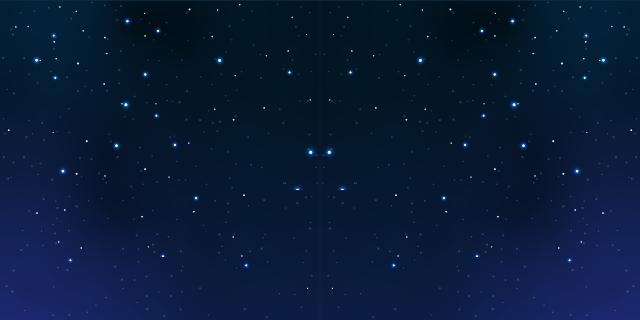
A WebGL 1 fragment shader for this background:

```glsl
precision highp float;

uniform vec2 u_resolution;

const vec3 ZENITH = vec3(0.005, 0.085, 0.135);
const vec3 HORIZON = vec3(0.05, 0.115, 0.275);
const vec3 VIOLET = vec3(0.06, 0.045, 0.17);
const vec3 TEAL = vec3(0.005, 0.045, 0.085);
const vec3 RIM = vec3(0.08, 0.18, 0.25);
const vec3 STAR_WHITE = vec3(0.9, 0.97, 1.0);
const vec3 STAR_GREY = vec3(0.4, 0.5, 0.58);
const vec3 GLOW_HIGH = vec3(0.03, 0.4, 0.75);
const vec3 GLOW_LOW = vec3(0.08, 0.25, 0.8);

float hash(vec2 p) {
  return fract(sin(dot(p, vec2(127.1, 311.7))) * 43758.5);
}

float noise(vec2 p) {
  vec2 cell = floor(p);
  vec2 f = fract(p);
  f = f * f * (3.0 - 2.0 * f);
  float low = mix(hash(cell), hash(cell + vec2(1.0, 0.0)), f.x);
  float high = mix(hash(cell + vec2(0.0, 1.0)), hash(cell + vec2(1.0)), f.x);
  return mix(low, high, f.y);
}

float fbm(vec2 p) {
  float sum = 0.0;
  float amplitude = 0.5;
  for (int i = 0; i < 5; i++) {
    sum += amplitude * noise(p);
    p = p * 2.03 + 7.1;
    amplitude *= 0.5;
  }
  return sum;
}

// Soft elliptical patch, 1 at its centre
float patchMask(vec2 p, vec2 centre, vec2 size) {
  vec2 q = (p - centre) / size;
  return exp(-dot(q, q));
}

float disc(float dist, float radius, float pixel) {
  return clamp((radius - dist) / pixel + 0.5, 0.0, 1.0);
}

// One jittered star per cell: distance, random value, presence
vec3 starCell(vec2 p, float cells, float density, float seed) {
  vec2 id = floor(p * cells);
  vec2 key = id + seed;
  vec2 jitter = vec2(hash(key + 3.7), hash(key + 9.2));
  vec2 position = (id + 0.15 + 0.7 * jitter) / cells;
  float present = step(hash(key), density);
  return vec3(length(p - position), hash(key + 5.3), present);
}

vec3 sky(vec2 p) {
  float depth = 1.0 - p.y;
  float side = 1.0 - smoothstep(0.0, 0.75, p.x);
  vec3 color = mix(ZENITH, HORIZON, depth * depth);
  color += VIOLET * side * (1.0 - smoothstep(0.0, 1.0, p.y));

  // Ragged clouds, light in the corner and dark beside it
  float cloud = fbm(p * vec2(5.0, 4.0));
  vec2 warped = p + 0.16 * (vec2(cloud, fbm(p * 6.0 + 4.0)) - 0.5);
  color += TEAL * patchMask(warped, vec2(0.12, 0.95), vec2(0.32, 0.25));
  float shade = 0.32 * patchMask(warped, vec2(0.36, 0.45), vec2(0.15, 0.24));
  shade += 0.42 * patchMask(warped, vec2(0.49, 0.93), vec2(0.12, 0.13));
  return color * (1.0 - shade) * (0.9 + 0.2 * cloud);
}

vec3 smallStars(vec2 p, float pixel) {
  vec3 light = vec3(0.0);
  for (int i = 0; i < 2; i++) {
    float layer = float(i);
    vec3 star = starCell(p, 15.0 + 5.0 * layer, 0.4, 21.0 + 40.0 * layer);
    float radius = mix(0.0015, 0.004, star.y * star.y);
    light += STAR_GREY * star.z * mix(0.5, 0.25, star.y) * disc(star.x, radius, pixel);
  }
  vec3 star = starCell(p, 14.0, mix(0.02, 0.48, p.y), 83.0);
  float radius = mix(0.0015, 0.003, star.y);
  return light + STAR_WHITE * star.z * disc(star.x, radius, pixel);
}

vec3 glowingStars(vec2 p, float pixel) {
  vec3 star = starCell(p, 7.0, mix(0.1, 0.6, p.y), 47.0);
  float radius = mix(0.0025, 0.0055, star.y * star.y);
  float spread = star.x / (radius * 2.2);
  vec3 halo = mix(GLOW_LOW, GLOW_HIGH, p.y) * exp(-spread * spread);
  return star.z * (halo + STAR_WHITE * disc(star.x, radius, pixel));
}

void main() {
  float pixel = 1.0 / u_resolution.y;
  vec2 p = gl_FragCoord.xy * pixel;

  // Mirror the sky about the vertical centre line
  p.x = 1.0 - abs(p.x - 0.5 * u_resolution.x * pixel);

  vec3 color = sky(p);
  color += smallStars(p, pixel) + glowingStars(p, pixel);

  // Faint rim along the top and seam in the centre
  color = mix(color, RIM, 0.7 * smoothstep(0.996, 0.999, p.y));
  color += 0.012 * smoothstep(0.994, 0.999, p.x);
  gl_FragColor = vec4(min(color, 1.0), 1.0);
}
```
